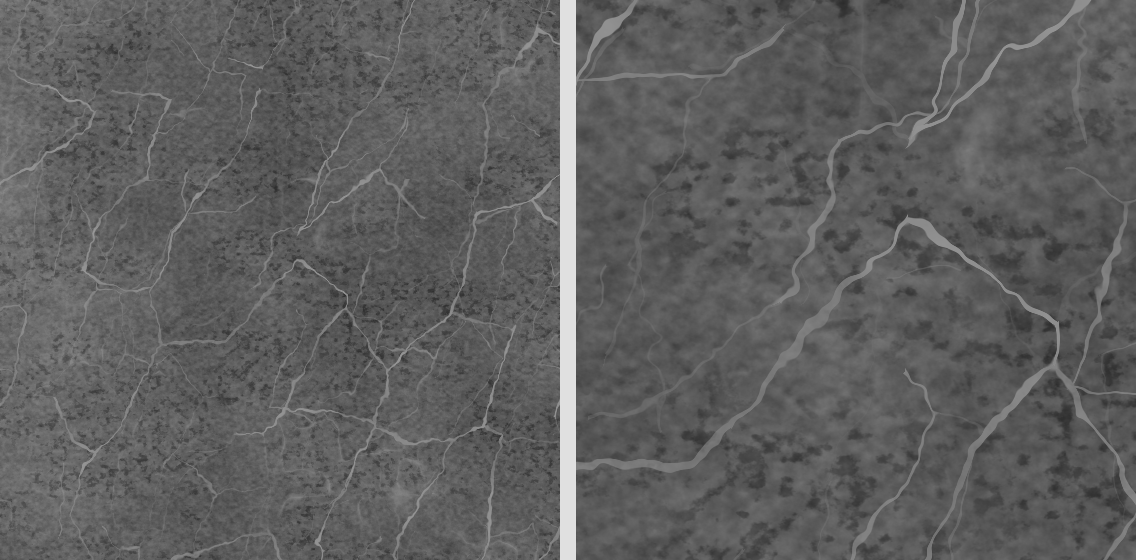
Left: the whole. Right: its middle third, enlarged.
A WebGL 2 fragment shader for this texture:

```glsl
#version 300 es
precision highp float;
// Dark grey weathered stone with a net of pale, branching cracks and wisps.

uniform vec2 u_resolution;
out vec4 outColor;

const float STONE = 0.374;         // base grey
const float VEIN = 0.58;           // grey of the strongest veins
const float MOTTLE = 0.12;         // cloudy tone variation
const float GRAIN = 0.16;          // fine tone variation
const float SPECK = 0.085;         // depth of the dark pits
const float LEFT_GLOW = 0.06;      // lighter band on the left
const float MAIN_WIDTH = 0.0016;   // half widths in canvas units
const float FINE_WIDTH = 0.0010;
const float HAIR_WIDTH = 0.0007;
const mat2 MAIN_NET = mat2(6.8, 0.0, -2.6, 4.6);   // leaning, tall cells
const mat2 FINE_NET = mat2(10.5, 1.0, -4.5, 6.5);
const mat2 HAIR_NET = mat2(15.0, 2.0, -5.0, 8.0);

float hash(vec2 p) {
  return fract(sin(dot(p, vec2(127.1, 311.7))) * 43758.5);
}

vec2 hash2(vec2 p) {
  return vec2(hash(p), hash(p + 57.3));
}

float noise(vec2 p) {
  vec2 i = floor(p), f = fract(p);
  f = f * f * (3.0 - 2.0 * f);
  return mix(mix(hash(i), hash(i + vec2(1, 0)), f.x),
             mix(hash(i + vec2(0, 1)), hash(i + vec2(1, 1)), f.x), f.y);
}

float fbm(vec2 p) {
  float sum = 0.0, amp = 0.5;
  for (int i = 0; i < 4; i++) {
    sum += amp * noise(p);
    p = mat2(1.6, 1.2, -1.2, 1.6) * p + 7.7;
    amp *= 0.5;
  }
  return sum / 0.94;
}

vec2 wobble(vec2 p, float freq) {
  return vec2(noise(p * freq), noise(p * freq + 41.7)) - 0.5;
}

vec2 cellPoint(vec2 id) {
  return id + 0.08 + 0.84 * hash2(id);
}

// Strength of the cracks along cell borders; some borders are left out.
float cracks(vec2 p, mat2 net, float width, float missing, float pixel) {
  vec2 q = net * p, base = floor(q), home = base;
  float nearest = 1e3;
  for (int y = -1; y <= 1; y++)
    for (int x = -1; x <= 1; x++) {
      vec2 id = base + vec2(x, y), d = cellPoint(id) - q;
      if (dot(d, d) < nearest) { nearest = dot(d, d); home = id; }
    }
  vec2 a = cellPoint(home);
  float swell = mix(0.6, 1.5, smoothstep(0.3, 0.85, noise(p * 38.0)));
  float fade = mix(0.55, 1.0, smoothstep(0.2, 0.6, noise(p * 11.0 + 9.0)));
  float strength = 0.0, first = 1.0, second = 1.0, bestWidth = width;
  for (int y = -2; y <= 2; y++)
    for (int x = -2; x <= 2; x++) {
      vec2 id = home + vec2(x, y);
      if (x == 0 && y == 0) continue;
      vec2 b = cellPoint(id), n = normalize(b - a);
      float dist = dot(0.5 * (a + b) - q, n) / length(n * net);
      float weight = smoothstep(missing - 0.12, missing + 0.3, hash(home + id + 3.1));
      float w = width * swell * mix(0.6, 1.15, weight);
      float line = 1.0 - smoothstep(w - 0.6 * pixel, w + 0.8 * pixel, dist);
      strength = max(strength, line * min(1.0, w / (0.6 * pixel)) * weight * fade);
      if (weight > 0.3) {
        second = min(second, max(first, dist));
        first = min(first, dist);
      }
    }
  // Joints fill up where two cracks run together.
  float joint = 1.0 - smoothstep(1.5 * width, 4.5 * width, first + second);
  return max(strength, 0.85 * joint * fade);
}

// Smoky curls that follow the contours of a noise field inside rare patches.
float wisps(vec2 p) {
  vec2 s = p + 0.035 * wobble(p, 19.0) + 0.008 * wobble(p, 70.0);
  float level = abs(noise(s * vec2(19.0, 14.0)) - 0.52);
  float patches = smoothstep(0.62, 0.8, noise(p * 5.5 + 23.0));
  float body = smoothstep(0.09, 0.015, level) * noise(p * 45.0 + 5.0);
  return patches * (0.75 * body + 0.35 * smoothstep(0.025, 0.0, level));
}

float stone(vec2 p) {
  float tone = STONE + MOTTLE * (fbm(p * 8.0) - 0.5);
  tone += GRAIN * (fbm(p * vec2(150.0, 180.0)) - 0.5);
  // Dark pits gather in loose patches.
  float patches = smoothstep(0.35, 0.66, fbm(p * vec2(9.0, 13.0) + 31.0));
  float pits = smoothstep(0.5, 0.74, fbm(p * vec2(120.0, 150.0) + 13.0));
  tone -= SPECK * pits * (0.3 + patches);
  // Horizontal brushing, strongest in the light band on the left.
  float glow = smoothstep(0.28, 0.0, p.x + 0.12 * (noise(p * vec2(3.0, 9.0)) - 0.5));
  float streak = noise(p * vec2(6.0, 80.0)) - 0.5;
  tone += LEFT_GLOW * glow + streak * mix(0.014, 0.035, glow);
  return tone - 0.015 * smoothstep(0.45, 0.0, length(p - vec2(0.65, 0.55)));
}

void main() {
  vec2 p = gl_FragCoord.xy / u_resolution.y;
  float pixel = 1.0 / u_resolution.y;
  vec2 bent = p + 0.05 * wobble(p, 6.0) + 0.014 * wobble(p, 26.0);
  bent += 0.007 * wobble(p, 75.0) + 0.003 * wobble(p, 170.0);
  float net = cracks(bent, MAIN_NET, MAIN_WIDTH, 0.14, pixel);
  float fine = cracks(bent + 3.7, FINE_NET, FINE_WIDTH, 0.42, pixel);
  float hair = cracks(bent + 8.3, HAIR_NET, HAIR_WIDTH, 0.58, pixel);
  float vein = max(max(net, 0.7 * fine), max(0.45 * hair, 0.65 * wisps(p)));
  float tone = mix(stone(p), VEIN + 0.06 * (noise(p * 60.0) - 0.5), 0.92 * vein);
  outColor = vec4(vec3(tone), 1.0);
}
```
